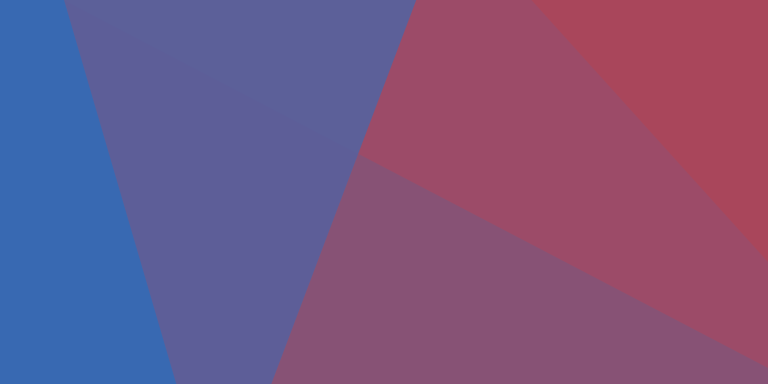
A WebGL 2 fragment shader for this background:

```glsl
#version 300 es
precision highp float;

uniform vec2 u_resolution;
out vec4 fragColor;

// Canvas spans 2 x 1 units
const vec2 CANVAS = vec2(2.0, 1.0);

// Facet edges, each as start (xy) and end (zw)
const vec4 BLUE_EDGE   = vec4(0.1667, 1.0, 0.4590, 0.0);
const vec4 MIDDLE_EDGE = vec4(1.0840, 1.0, 0.7065, 0.0);
const vec4 LONG_EDGE   = vec4(0.1667, 1.0, 2.0, 0.0417);
const vec4 CORNER_EDGE = vec4(1.3840, 1.0, 2.0, 0.3177);

// Facet colours
const vec3 BLUE         = vec3(0.218, 0.412, 0.698);
const vec3 VIOLET_LOWER = vec3(0.363, 0.370, 0.598);
const vec3 VIOLET_UPPER = vec3(0.359, 0.376, 0.600);
const vec3 MAUVE        = vec3(0.530, 0.323, 0.459);
const vec3 ROSE         = vec3(0.610, 0.295, 0.406);
const vec3 RED          = vec3(0.663, 0.275, 0.357);

const float EDGE_SOFTNESS = 0.7; // half width of the edge blend, in pixels

// Signed distance to a line, positive on the left of its direction
float lineDistance(vec2 p, vec4 edge) {
    vec2 direction = normalize(edge.zw - edge.xy);
    vec2 offset = p - edge.xy;
    return direction.x * offset.y - direction.y * offset.x;
}

// Smooth coverage of the half plane beside a line
float sideMask(vec2 p, vec4 edge, float softness) {
    return smoothstep(-softness, softness, lineDistance(p, edge));
}

void main() {
    vec2 p = gl_FragCoord.xy / u_resolution * CANVAS;
    float softness = EDGE_SOFTNESS / u_resolution.y;
    float aboveLong = sideMask(p, LONG_EDGE, softness);

    // The long edge splits both the violet and the warm facets
    vec3 violet = mix(VIOLET_LOWER, VIOLET_UPPER, aboveLong);
    vec3 warm = mix(MAUVE, ROSE, aboveLong);

    // Layer the facets from left to right
    vec3 color = mix(BLUE, violet, sideMask(p, BLUE_EDGE, softness));
    color = mix(color, warm, sideMask(p, MIDDLE_EDGE, softness));
    color = mix(color, RED, sideMask(p, CORNER_EDGE, softness));

    fragColor = vec4(color, 1.0);
}
```
